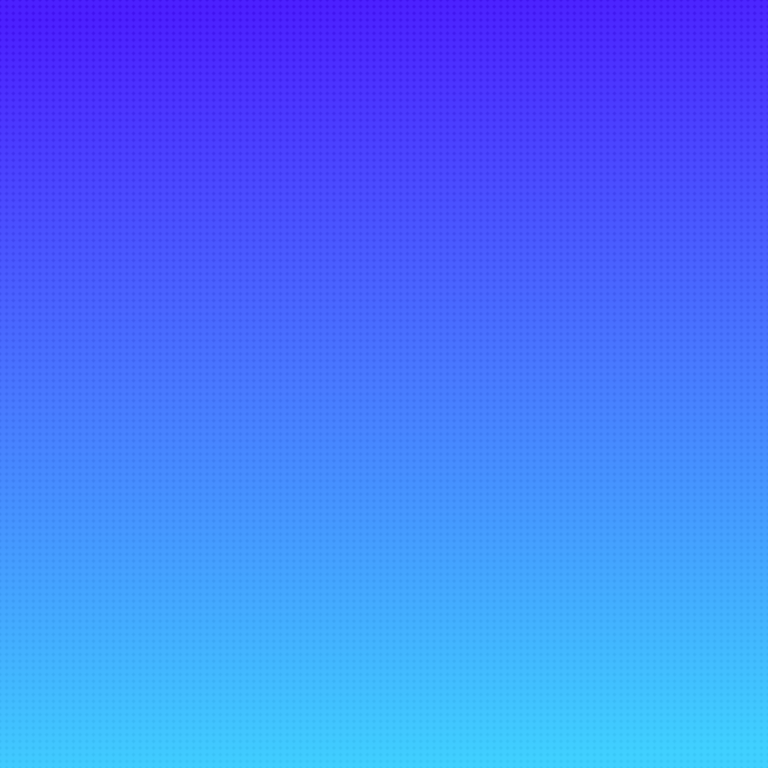
Write a three.js fragment shader that draws this background.

```glsl
// A violet to cyan vertical gradient, tilted slightly towards the right,
// under a fine square lattice of soft dark dots. The dots come from a
// repeated distance field and fade towards the bright lower edge.

varying vec2 vUv;

// Soft diamond-like dots centred on the whole lattice coordinates
float dotLattice(vec2 uv, float cellCount) {
  vec2 offset = abs(fract(uv * cellCount + 0.5) - 0.5);
  float roundness = length(offset);
  float diamond = offset.x + offset.y;
  return 1.0 - smoothstep(0.08, 0.44, mix(roundness, diamond, 0.5));
}

// Gradient from the violet top to the cyan bottom
vec3 skyGradient(float depth) {
  vec3 violet = vec3(0.300, 0.125, 1.0);
  vec3 azure = vec3(0.285, 0.480, 1.0);
  vec3 cyan = vec3(0.250, 0.815, 1.0);
  vec3 upper = mix(violet, azure, clamp(depth * 2.0, 0.0, 1.0));
  return mix(upper, cyan, clamp(depth * 2.0 - 1.0, 0.0, 1.0));
}

void main() {
  // Tilt the bands so that the right side runs a little ahead
  float depth = 1.0 - vUv.y + 0.06 * (vUv.x - 0.5);
  vec3 color = skyGradient(depth);

  // Darken the dots, most strongly in the violet part
  float dotStrength = mix(1.0, 0.55, clamp(depth, 0.0, 1.0));
  float dots = dotLattice(vUv, 115.0) * dotStrength;
  color -= dots * vec3(0.05, 0.06, 0.06);

  gl_FragColor = vec4(color, 1.0);
}
```
